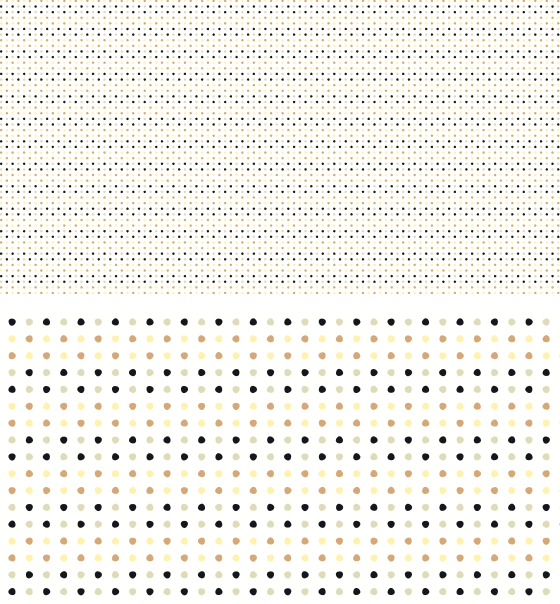
Top: the whole. Bottom: its middle third, enlarged.
Reproduce this pattern procedurally as a WebGL 1 fragment shader.

```glsl
precision highp float;
// Fine grid of small round dots on near-white paper. A checkerboard picks the
// strong or the pale ink of each row, and rows come in pairs: two of black and
// sage, then two of tan and yellow. Each dot's outline is slightly uneven.

uniform vec2 u_resolution;

const vec2 GRID = vec2(97.5, 52.34);        // dots across and down the canvas
const vec2 FIRST_DOT = vec2(0.20, 0.16);    // top-left dot centre, in cells
const float DOT_RADIUS = 0.0021;            // in canvas widths
const float WOBBLE = 0.05;                  // relative unevenness of a dot

const vec3 PAPER = vec3(1.0, 1.0, 0.995);
const vec3 BLACK = vec3(0.09, 0.085, 0.11);
const vec3 SAGE = vec3(0.87, 0.86, 0.73);
const vec3 TAN = vec3(0.83, 0.66, 0.47);
const vec3 YELLOW = vec3(1.0, 0.95, 0.69);

float hash(vec2 p) {
  vec3 q = fract(p.xyx * 0.1031);
  q += dot(q, q.yzx + 33.33);
  return fract((q.x + q.y) * q.z);
}

// Ink of the dot at a column and row, counted from the top left.
vec3 dotInk(vec2 cell) {
  float strong = mod(cell.x + cell.y, 2.0);
  float rowPhase = mod(cell.y, 4.0);
  float darkRow = step(0.5, rowPhase) * step(rowPhase, 2.5);
  vec3 strongInk = mix(TAN, BLACK, darkRow);
  vec3 paleInk = mix(YELLOW, SAGE, darkRow);
  return mix(paleInk, strongInk, strong);
}

// Signed distance to a disc whose edge has three faint lobes.
float unevenDisc(vec2 p, float radius, float seed) {
  float angle = atan(p.y, p.x + 1e-7);
  float lobes = sin(3.0 * angle + 6.2832 * seed);
  return length(p) - radius * (1.0 + WOBBLE * lobes);
}

// Share of a pixel covered by a shape at the given signed distance.
float coverage(float dist, float pixel) {
  return clamp(0.5 - dist / pixel, 0.0, 1.0);
}

void main() {
  vec2 uv = gl_FragCoord.xy / u_resolution;
  vec2 canvas = vec2(1.0, u_resolution.y / u_resolution.x);

  // Nearest dot, and the offset from it in canvas widths
  vec2 grid = vec2(uv.x, 1.0 - uv.y) * GRID - FIRST_DOT;
  vec2 cell = floor(grid + 0.5);
  vec2 offset = (grid - cell) * canvas / GRID;

  float dist = unevenDisc(offset, DOT_RADIUS, hash(cell));
  float ink = coverage(dist, 1.0 / u_resolution.x);
  gl_FragColor = vec4(mix(PAPER, dotInk(cell), ink), 1.0);
}
```
